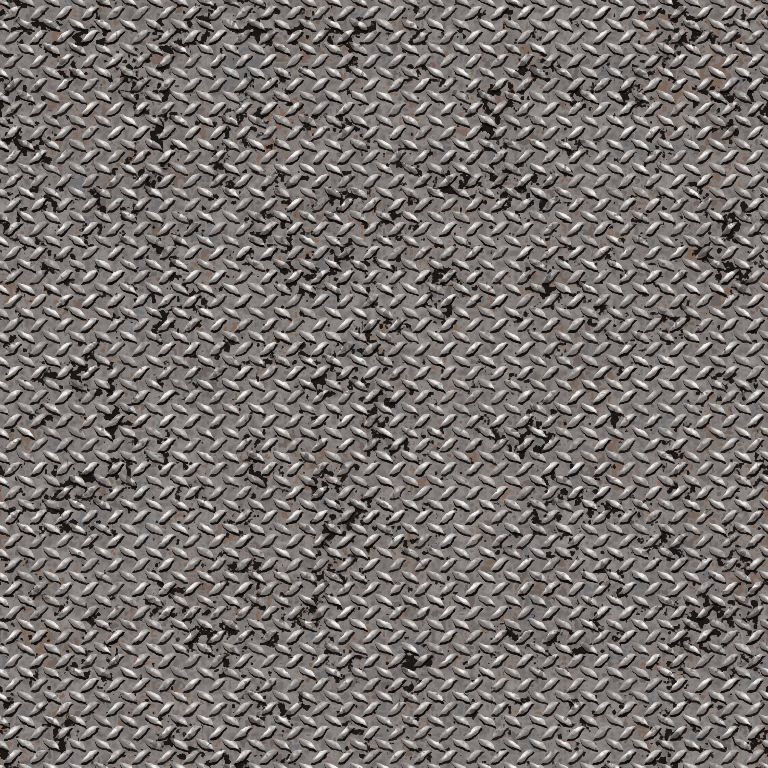
Reproduce this texture procedurally as a WebGL 1 fragment shader.

```glsl
precision highp float;
// Worn steel tread plate: two interlocking lattices of raised, leaf-shaped lugs,
// leaning right and left, each with a bright crest and a black shadow below.
// Wrapped value noise adds grain, faint rust and small ragged flecks of grime.
uniform vec2 u_resolution;

const vec2 REPEATS = vec2(30.0, 32.0);
const vec3 STEEL = vec3(0.52, 0.50, 0.49);
const vec3 CREST = vec3(0.95, 0.94, 0.93);
const vec3 FLANK = vec3(0.46, 0.44, 0.43);
const vec3 SHADOW = vec3(0.05, 0.035, 0.03);
const vec3 RUST = vec3(0.44, 0.31, 0.24);
const vec3 STAIN = vec3(0.35, 0.36, 0.38);
const float HALF_LENGTH = 0.43;
const float HALF_WIDTH = 0.13;
const float LEAN = 0.6;

float hash(vec2 p) {
  vec3 q = fract(vec3(p.xyx) * 0.1031);
  q += dot(q, q.yzx + 33.33);
  return fract((q.x + q.y) * q.z);
}

// Value noise that wraps after `period` lattice cells.
float noise(vec2 p, float period, float seed) {
  vec2 i = floor(p);
  vec2 f = fract(p);
  f = f * f * (3.0 - 2.0 * f);
  vec2 a = mod(i, period) + seed;
  vec2 b = mod(i + 1.0, period) + seed;
  return mix(mix(hash(a), hash(vec2(b.x, a.y)), f.x),
             mix(hash(vec2(a.x, b.y)), hash(b), f.x), f.y);
}

float fbm(vec2 uv, float period, float seed) {
  float sum = 0.0;
  float weight = 0.571;
  for (int i = 0; i < 3; i++) {
    sum += weight * noise(uv * period, period, seed);
    period *= 2.0;
    seed += 17.0;
    weight *= 0.5;
  }
  return sum;
}

// Signed distance, approximately, to a leaf along x with a slight S bend.
float leaf(vec2 p) {
  float t = p.x / HALF_LENGTH;
  float bend = 0.03 * sin(t * 3.1416);
  return abs(p.y - bend) - HALF_WIDTH * (1.0 - t * t);
}

vec2 rotate(vec2 p, float angle) {
  float c = cos(angle);
  float s = sin(angle);
  return vec2(c * p.x + s * p.y, c * p.y - s * p.x);
}

float cover(float d, float blur) {
  return 1.0 - smoothstep(-blur, blur, d);
}

// Draws one lattice of lugs, shifted by `offset` cells, over `color`.
vec3 addLugs(vec3 color, vec2 uv, vec2 offset, float angle, float chips, float blur) {
  vec2 cell = uv * REPEATS + offset;
  vec2 id = mod(floor(cell), REPEATS);
  vec2 p = (fract(cell) - 0.5) * vec2(1.0, REPEATS.x / REPEATS.y);
  float variation = hash(id + offset * 74.0 + 5.0);
  vec2 local = rotate(p, angle);
  vec2 shaded = rotate(p + vec2(-0.025, 0.09), angle);
  float ragged = 0.12 * (chips - 0.5);

  float shadow = cover(leaf(shaded) + ragged, blur);
  color = mix(color, SHADOW, shadow * (0.8 + 0.2 * variation));

  // Crest lies above the long axis and fades towards the tips.
  float across = local.y / HALF_WIDTH;
  float along = local.x / HALF_LENGTH;
  float crest = smoothstep(-0.6, 0.45, across) * (1.0 - 0.6 * along * along);
  float worn = 0.6 + 0.35 * variation + 1.5 * (chips - 0.5);
  vec3 metal = mix(FLANK, CREST, clamp(crest * worn, 0.0, 1.0));
  return mix(color, metal, cover(leaf(local) + ragged, blur));
}

void main() {
  vec2 uv = gl_FragCoord.xy / u_resolution;
  float blur = 0.5 * REPEATS.x / min(u_resolution.x, u_resolution.y);

  // Grainy base plate
  float grain = fbm(uv, 140.0, 29.0);
  float chips = fbm(uv, 150.0, 61.0);
  vec3 color = STEEL + 0.3 * (grain - 0.5);

  // Rust and bluish stains, broken up by the grain
  float rust = smoothstep(0.57, 0.69, 0.4 * fbm(uv, 30.0, 131.0) + 0.6 * grain);
  float stain = smoothstep(0.57, 0.69, 0.4 * fbm(uv, 26.0, 211.0) + 0.6 * grain);
  color = mix(color, RUST, 0.6 * rust);
  color = mix(color, STAIN, 0.6 * stain);

  // Small ragged flecks of grime, loosely gathered in clusters
  float cluster = fbm(uv, 24.0, 307.0);
  float ragged = fbm(uv, 125.0, 401.0);
  float grime = smoothstep(0.61, 0.67, 0.36 * cluster + 0.64 * ragged);
  color = mix(color, SHADOW, 0.8 * grime);

  // Raised lugs, scuffed cleaner than the plate around them
  color = addLugs(color, uv, vec2(0.0), LEAN, chips, blur);
  color = addLugs(color, uv, vec2(0.5), -LEAN, chips, blur);
  color = mix(color, SHADOW, 0.35 * grime);

  gl_FragColor = vec4(clamp(color, 0.0, 1.0), 1.0);
}
```
